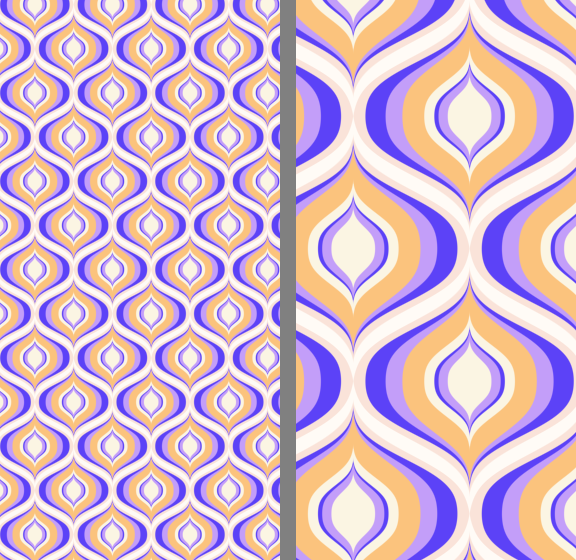
Left, the full canvas; right, a detail of the centre.
Give the GLSL for this pattern, as a WebGL 2 fragment shader.

```glsl
#version 300 es
precision highp float;
// Retro ogee wallpaper: two interleaved lattices of nested, pointed drops
// bounded by sharpened cosine curves, over a pink ground with white waves.
// All lengths are fractions of the canvas width.

uniform vec2 u_resolution;
out vec4 fragColor;

const float PI = 3.14159265;
const vec2 PERIOD = vec2(0.277, 0.3155);    // spacing within one lattice
const vec2 ORIGIN = vec2(0.263, 1.826);     // centre of one drop
const float WAVE_HALF_WIDTH = 0.008;
const float FULLNESS = 0.3;                 // 0 is a plain cosine outline

const vec3 PINK = vec3(0.98, 0.89, 0.85);
const vec3 WHITE = vec3(1.0, 0.985, 0.965);
const vec3 CREAM = vec3(0.985, 0.96, 0.89);
const vec3 ORANGE = vec3(0.985, 0.765, 0.49);
const vec3 LILAC = vec3(0.765, 0.62, 0.975);
const vec3 BLUE = vec3(0.36, 0.26, 0.97);

// Half width and half height of each layer, outermost first
const int LAYERS = 7;
const vec2 LAYER_SIZE[LAYERS] = vec2[](
    vec2(0.124, 0.130), vec2(0.100, 0.128), vec2(0.080, 0.125),
    vec2(0.054, 0.085), vec2(0.042, 0.068), vec2(0.037, 0.065),
    vec2(0.026, 0.052));
const vec3 LAYER_COLOUR[LAYERS] = vec3[](
    BLUE, LILAC, ORANGE, CREAM, BLUE, LILAC, CREAM);

// Half width of an ogee at height y
float ogeeWidth(float y, vec2 size) {
    float c = cos(PI * min(abs(y) / size.y, 1.0));
    return size.x * (0.5 + 0.5 * c * (1.0 + FULLNESS * (1.0 - c * c)));
}

// Approximate signed distance to the ogee outline, positive inside
float ogeeDistance(vec2 p, vec2 size) {
    float angle = PI * min(abs(p.y) / size.y, 1.0);
    float c = cos(angle);
    float steepness = 1.0 + FULLNESS * (1.0 - 3.0 * c * c);
    float slope = size.x * PI / (2.0 * size.y) * sin(angle) * steepness;
    return (ogeeWidth(p.y, size) - abs(p.x)) / sqrt(1.0 + slope * slope);
}

// Antialiased fill; the last factor fades tips thinner than a pixel
float ogeeFill(vec2 p, vec2 size, float pixel) {
    float edge = smoothstep(-0.8 * pixel, 0.8 * pixel, ogeeDistance(p, size));
    return edge * clamp(2.0 * ogeeWidth(p.y, size) / pixel, 0.0, 1.0);
}

// Position relative to the nearest centre of a rectangular lattice
vec2 latticeCell(vec2 p) {
    return (fract(p / PERIOD + 0.5) - 0.5) * PERIOD;
}

void main() {
    float pixel = 1.0 / u_resolution.x;
    vec2 p = gl_FragCoord.xy * pixel - ORIGIN;
    vec3 colour = PINK;

    // White waves along the cell outlines, swelling on the slopes
    vec2 cell = latticeCell(p);
    float swell = abs(sin(2.0 * PI * cell.y / PERIOD.y));
    float wave = WAVE_HALF_WIDTH * swell - abs(ogeeDistance(cell, 0.5 * PERIOD));
    colour = mix(colour, WHITE, smoothstep(-0.8 * pixel, 0.8 * pixel, wave));

    // Nested drops on both lattices, the second shifted by half a period
    for (int lattice = 0; lattice < 2; lattice++) {
        vec2 q = latticeCell(p + 0.5 * float(lattice) * PERIOD);
        for (int i = 0; i < LAYERS; i++) {
            colour = mix(colour, LAYER_COLOUR[i], ogeeFill(q, LAYER_SIZE[i], pixel));
        }
    }
    fragColor = vec4(colour, 1.0);
}
```
